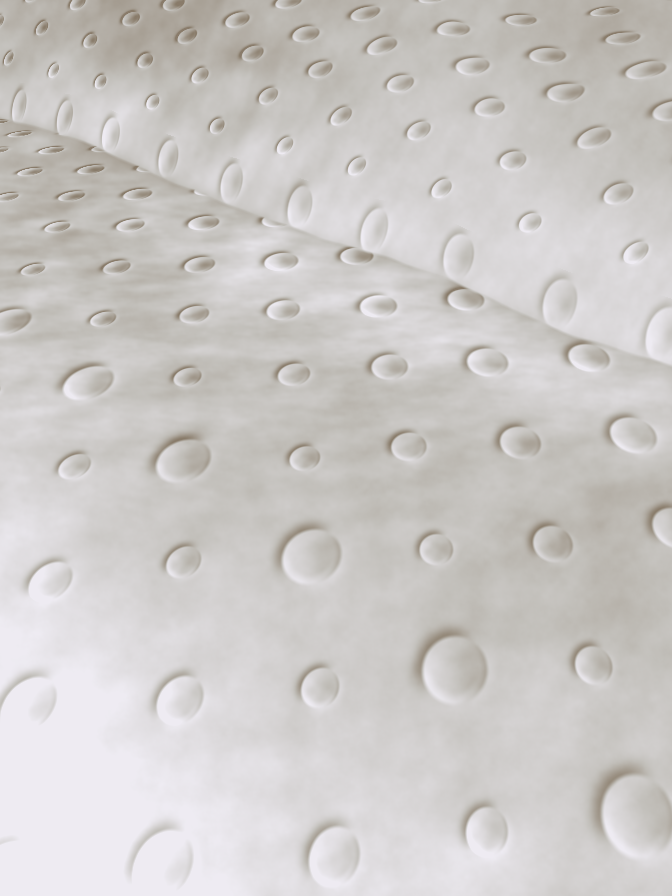
Give the GLSL for this texture, as a Shadertoy shader.

```glsl
// Quilted white bedding with embossed dots, two padded folds receding in perspective.

const vec3 SHADE = vec3(0.60, 0.56, 0.505);
const vec3 CLOTH = vec3(0.76, 0.75, 0.73);
const vec3 LIGHT = vec3(0.91, 0.90, 0.92);
const float ROW_SHRINK = 0.79;     // row depth ratio on the near fold
const float COLUMN_SHRINK = 0.893; // column width ratio on the near fold
const float FAR_SHRINK = 0.84;     // row depth ratio on the far fold
const float WRINKLE = 0.22;
const float GRAIN = 0.022;
const float JITTER = 0.09;
const float BROAD_CONTRAST = 1.45;
const float MID_TONE = 0.80;
const vec2 LIGHT_DIR = vec2(-0.64, 0.77);

float hash(vec2 p) {
    return fract(sin(dot(p, vec2(127.1, 311.7))) * 43758.5453);
}

float noise(vec2 p) {
    vec2 i = floor(p), f = fract(p);
    f = f * f * (3.0 - 2.0 * f);
    return mix(mix(hash(i), hash(i + vec2(1, 0)), f.x),
               mix(hash(i + vec2(0, 1)), hash(i + vec2(1, 1)), f.x), f.y);
}

float fbm(vec2 p) {
    float sum = 0.0, amp = 0.5;
    for (int i = 0; i < 4; i++) {
        sum += amp * noise(p);
        p = mat2(0.8, 0.6, -0.6, 0.8) * p * 2.03 + 7.3;
        amp *= 0.5;
    }
    return sum;
}

// Side light over the soft creases
float creases(vec2 p) {
    return fbm(p + 0.3 * LIGHT_DIR) - fbm(p);
}

// Tone change of one raised dot: dome lit from the left, tan hollow, dark crease, pale rim
float embossedDot(vec2 offset, float radius, float shade) {
    vec2 n = offset / radius;
    float d = length(n);
    vec2 dir = n / max(d, 0.001);
    float facing = dot(dir, LIGHT_DIR);
    vec2 hollow = n - vec2(0.38, -0.05);
    float dome = 0.02 + 0.065 * dot(n, vec2(-0.85, 0.3));
    dome -= shade * exp(-dot(hollow, hollow) * 2.2);
    dome += 0.07 * smoothstep(0.6, 0.95, d) * smoothstep(-0.2, 0.9, dot(dir, vec2(-0.4, -0.92)));
    dome -= 0.06 * smoothstep(0.75, 1.0, d) * smoothstep(0.3, 1.0, dot(dir, vec2(0.9, -0.4)));
    dome += 0.04 * (noise(n * 2.2 + radius * 90.0) - 0.5);
    float gap = max(d - 1.0, 0.0);
    float crease = -0.21 * exp(-gap * gap * 10.0) * smoothstep(0.0, 0.95, facing);
    float rim = 0.04 * exp(-gap * gap * 12.0) * smoothstep(0.0, 0.8, -facing);
    return mix(crease + rim, dome, smoothstep(1.09, 0.91, d));
}

vec2 jitter(vec2 id) {
    return JITTER * (vec2(hash(id), hash(id + 31.7)) - 0.5);
}

float stretchTone(float tone) {
    return MID_TONE + BROAD_CONTRAST * (tone - MID_TONE);
}

// Near fold: dot sizes follow the diagonals
float nearFold(vec2 p, float below) {
    float depth = log(max(0.922 - p.y, 0.01) / 0.872) / log(ROW_SHRINK);
    float column = (p.x - 0.26) / (0.178 * pow(COLUMN_SHRINK, depth)) - 0.59;
    vec2 grid = vec2(column, depth - 0.08 * column);
    vec2 id = round(grid);
    vec2 e = grid - id + jitter(id);
    e.y -= 0.12 * e.x;
    float step9 = abs(mod(id.x + id.y + 2.5, 9.0) - 4.5);
    float radius = step9 < 0.5 ? 0.235 : 0.11 + 0.025 * step9;

    float far = smoothstep(0.35, 0.85, p.y);
    e.y *= 1.0 + 0.12 * far;
    float tone = 0.783 - 0.035 * p.x;
    tone += 0.135 * smoothstep(0.5, 0.0, p.y) * (1.0 - 0.85 * p.x);
    tone += 0.055 * smoothstep(0.35, 0.0, p.x) * smoothstep(0.8, 0.5, p.y);
    tone += 0.06 * exp(-pow((below - 0.06) / 0.05, 2.0)) * smoothstep(0.08, 0.3, p.x);
    tone -= 0.03 * smoothstep(0.3, 0.0, p.x) * far;
    tone = stretchTone(tone);
    tone += WRINKLE * (0.6 + 0.7 * far) * creases(p * vec2(11.0, 11.0 + 9.0 * far));
    return tone + embossedDot(e, radius, 0.06 + 0.07 * far) * (1.0 + 0.3 * far);
}

// Far fold: rows run along the seam and bunch up towards the top
float farFold(vec2 p, float above) {
    float rise = above / (0.75 + 0.69 * p.x);
    float row = log(max(1.0 - (rise - 0.026) / 0.398, 0.05)) / log(FAR_SHRINK);
    float column = log((p.x + 0.417) / 0.75) / 0.108 + 0.22 * row;
    vec2 grid = vec2(column, row);
    vec2 id = round(grid);
    vec2 e = grid - id + jitter(id + 50.0);
    float first = 1.0 - step(0.5, id.y);
    // Undo the slant of the rows so each dot lies level
    e = vec2(e.x - 0.22 * e.y, e.y - 0.8 * e.x);
    e.y *= mix(0.9, 0.62, first);
    float radius = mix(0.115 + 0.023 * abs(mod(id.y - 1.0 + 3.5, 7.0) - 3.5), 0.17, first);

    float left = smoothstep(0.6, 0.0, p.x);
    float tone = 0.835 - 0.08 * smoothstep(0.0, 0.38, above);
    tone -= 0.09 * left * smoothstep(-0.05, 0.2, above);
    tone = stretchTone(tone);
    vec2 q = mat2(0.9, 0.43, -0.43, 0.9) * p;
    tone += WRINKLE * (0.5 + 0.7 * left) * creases(q * vec2(18.0, 10.0) + 20.0);
    return tone + embossedDot(e, radius, 0.12) * mix(1.0, 0.65, first) * (1.0 + 0.3 * left);
}

void mainImage(out vec4 fragColor, in vec2 fragCoord) {
    vec2 p = fragCoord / iResolution.y;

    // Seam between the folds, with a soft contact shadow
    float seam = 0.870 - 0.373 * p.x + 0.005 * sin(p.x * 17.0) + 0.004 * (noise(p.xx * 22.0) - 0.5);
    float h = p.y - seam;
    float tone = mix(nearFold(p, -h), farFold(p, h), smoothstep(-0.0025, 0.0025, h));
    tone -= 0.08 * exp(-abs(h) / 0.007) * (1.0 - 0.9 * p.x);

    // Broad unevenness and fine weave
    tone += 0.09 * (fbm(p * 6.0 + 3.0) - 0.47);
    tone += GRAIN * (fbm(p * 140.0) - 0.47);

    vec3 color = tone < CLOTH.r
        ? mix(SHADE, CLOTH, max((tone - SHADE.r) / (CLOTH.r - SHADE.r), -0.4))
        : mix(CLOTH, LIGHT, min((tone - CLOTH.r) / (LIGHT.r - CLOTH.r), 1.15));
    fragColor = vec4(color, 1.0);
}
```
